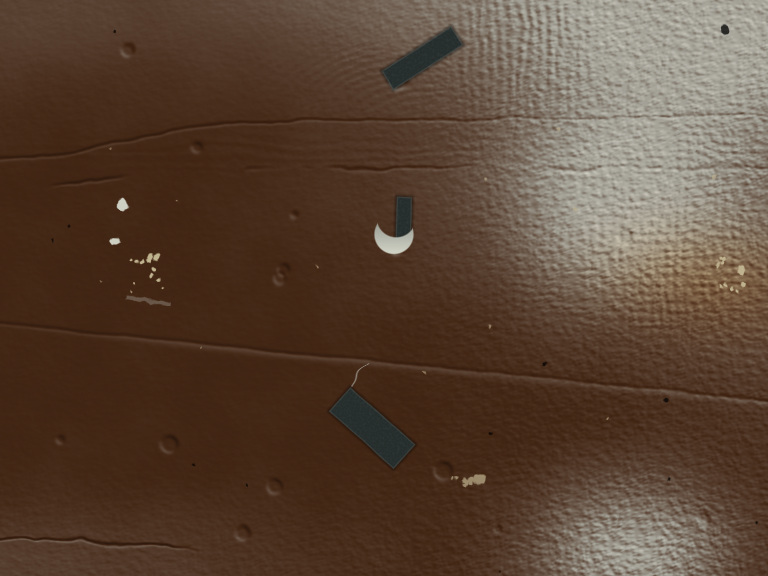
Reproduce this texture procedurally as a WebGL 2 fragment shader.

```glsl
#version 300 es
precision highp float;
// Glossy brown painted planks with window glare, brush relief, paint flecks and strips of dark tape.
uniform vec2 u_resolution;
out vec4 fragColor;

const vec3 DARK = vec3(0.26, 0.148, 0.078);
const vec3 BROWN = vec3(0.36, 0.27, 0.21);
const vec3 TAUPE = vec3(0.49, 0.44, 0.39);
const vec3 PALE = vec3(0.63, 0.62, 0.58);
const vec3 TAPE = vec3(0.15, 0.18, 0.175);
const vec3 CHALK = vec3(0.80, 0.81, 0.76);
const vec2 LIGHT = vec2(0.6, 0.8);

vec2 hash2(vec2 c) {
  return fract(sin(vec2(dot(c, vec2(127.1, 311.7)), dot(c, vec2(269.5, 183.3)))) * 43758.5);
}

// Distance to the nearest scattered cell point.
float cell(vec2 p) {
  vec2 id = floor(p);
  float d = 2.0;
  for (int y = -1; y <= 1; y++)
    for (int x = -1; x <= 1; x++) {
      vec2 c = id + vec2(x, y);
      d = min(d, length(c + hash2(c) - p));
    }
  return d;
}

// Layered, rotated sines in about -1..1.
float waves(vec2 p) {
  float sum = 0.0, amp = 0.5;
  for (int i = 0; i < 4; i++) {
    p = mat2(0.8, 0.6, -0.6, 0.8) * p * 1.8 + 1.7;
    sum += amp * sin(p.x + 1.3 * sin(p.y));
    amp *= 0.6;
  }
  return sum;
}

float blob(vec2 p, vec2 c, vec2 r) {
  vec2 d = (p - c) / r;
  return exp(-dot(d, d));
}

float fill(float d, float aa) { return smoothstep(aa, -aa, d); }

float strip(vec2 p, vec2 c, vec2 halfSize, float angle) {
  vec2 d = p - c;
  float s = sin(angle), k = cos(angle);
  d = abs(vec2(k * d.x + s * d.y, k * d.y - s * d.x)) - halfSize;
  return length(max(d, 0.0)) + min(max(d.x, d.y), 0.0);
}

float specks(vec2 p, vec2 c, vec2 spread, float size, float seed, float aa) {
  float m = 0.0;
  for (int i = 0; i < 12; i++) {
    vec2 r = hash2(vec2(i, seed));
    m = max(m, fill(length(p - c - (r - 0.5) * spread) - size * (0.25 + r.x * r.y), aa));
  }
  return m;
}

// Paint surface: droplets, combed ridges, woven marks and long grain.
float height(vec2 p) {
  vec2 q = p + 0.007 * vec2(waves(p * 9.0), waves(p.yx * 8.0 + 3.0));
  float rough = 0.16 + 0.5 * smoothstep(0.45, 1.1, p.x) + 0.2 * smoothstep(0.25, 0.0, p.y);
  float drops = smoothstep(0.6, 0.0, cell(q * vec2(48.0, 68.0)))
              + 0.6 * smoothstep(0.6, 0.0, cell(q * vec2(95.0, 150.0) + 7.0));
  float comb = sin(q.x * 370.0 + 2.0 * waves(p * 14.0)) * blob(p, vec2(0.92, 0.93), vec2(0.13, 0.13));
  float arcs = sin(length((q - vec2(0.76, 0.76)) * vec2(0.7, 1.2)) * 430.0) * blob(p, vec2(0.61, 0.85), vec2(0.17, 0.06));
  float weave = (sin(q.x * 385.0) + sin(q.y * 410.0)) * blob(p, vec2(1.15, 0.56), vec2(0.24, 0.17));
  float grain = sin(q.y * 330.0 + 4.0 * waves(p * vec2(3.0, 20.0))) * blob(p, vec2(0.6, 0.735), vec2(0.6, 0.035));
  return rough * drops + 0.32 * comb + 0.22 * arcs + 0.16 * weave + 0.16 * grain;
}

float glare(vec2 p) {
  float g = 1.25 * blob(p, vec2(1.27, 1.0), vec2(0.42, 0.22));
  g += 1.0 * blob(p, vec2(1.07, 0.64), vec2(0.19, 0.19));
  g += 0.45 * blob(p, vec2(1.33, 0.58), vec2(0.18, 0.28));
  g += 0.95 * blob(p, vec2(1.10, 0.04), vec2(0.18, 0.13));
  g += 0.42 * blob(p, vec2(0.65, 1.02), vec2(0.38, 0.15));
  g += 0.28 * blob(p, vec2(0.0, 1.0), vec2(0.3, 0.15));
  g += 0.25 * blob(p, vec2(0.0), vec2(0.6, 0.12));
  return min(g + 0.17 * blob(p, vec2(0.8, 0.68), vec2(0.3, 0.2)), 1.08);
}

// Dark groove with a lit lip beneath it.
float groove(float d, float w) {
  return 0.6 * exp(-pow((d + 1.6 * w) / w, 2.0)) - exp(-pow(d / w, 2.0));
}

vec3 ramp(float t) {
  vec3 c = mix(DARK, BROWN, clamp(t * 3.0, 0.0, 1.0));
  c = mix(c, TAUPE, clamp(t * 3.0 - 1.0, 0.0, 1.0));
  c = mix(c, PALE, clamp(t * 3.0 - 2.0, 0.0, 1.0));
  return c * (1.0 + clamp(t, -0.5, 0.0)) + 0.3 * clamp(t - 1.0, 0.0, 0.8);
}

void main() {
  vec2 p = gl_FragCoord.xy / u_resolution.y;
  float aa = 1.0 / u_resolution.y;
  float wob = waves(p * 14.0);

  // Glare broken up by the slope of the paint
  float g = glare(p);
  float slope = height(p - LIGHT * 0.0025) - height(p + LIGHT * 0.0025);
  float tone = g + 0.025 * wob + slope * (0.13 + 0.38 * min(g, 0.8));

  // Plank seams and cracks
  float broken = smoothstep(-0.3, 0.4, waves(vec2(p.x * 9.0, 2.0)));
  float rise = smoothstep(0.0, 0.45, p.x);
  tone += 0.28 * groove(p.y - 0.725 - 0.06 * rise - 0.012 * p.x - 0.004 * wob, 0.0026);
  tone += 0.3 * broken * groove(p.y - 0.68 - 0.03 * rise - 0.006 * wob, 0.003);
  float seam = p.y - 0.44 + 0.1 * p.x - 0.002 * wob;
  tone += 0.22 * groove(seam, 0.003) + 0.16 * rise * exp(-pow((seam + 0.007) / 0.006, 2.0));
  tone += 0.5 * groove(p.y - 0.062 + 0.12 * p.x * p.x - 0.008 * wob, 0.0025) * smoothstep(0.36, 0.28, p.x);

  // Scattered round dings
  for (int i = 0; i < 16; i++) {
    vec2 r = hash2(vec2(i, 4.0));
    vec2 d = p - vec2(0.1, 0.05) - r * vec2(1.15, 0.9);
    float size = 0.004 + 0.011 * fract(r.x * 17.0);
    float rim = exp(-pow((length(d) - size * (1.0 + 0.35 * wob)) / 0.004, 2.0));
    tone -= 0.4 * rim * dot(d, LIGHT) / (length(d) + 0.002);
  }
  vec3 col = ramp(tone);
  col = mix(col, col * vec3(1.04, 0.91, 0.74), blob(p, vec2(1.25, 0.5), vec2(0.2, 0.1)));

  // Paint flecks, pits and scrapes
  vec2 q = p + 0.003 * vec2(waves(p * 70.0), waves(p.yx * 80.0));
  float fleck = specks(q, vec2(0.25, 0.525), vec2(0.07, 0.06), 0.006, 1.0, aa);
  fleck = max(fleck, specks(q, vec2(1.265, 0.52), vec2(0.05, 0.08), 0.008, 2.0, aa));
  fleck = max(fleck, 0.6 * specks(q, vec2(0.67, 0.4), vec2(1.2, 0.8), 0.004, 3.0, aa));
  fleck = max(fleck, 0.7 * specks(q, vec2(0.81, 0.163), vec2(0.05, 0.014), 0.008, 6.0, aa));
  col = mix(col, vec3(0.75, 0.7, 0.56), fleck);
  float splash = min(length(q - vec2(0.213, 0.644)) - 0.011, length(q - vec2(0.2, 0.582)) - 0.007);
  col = mix(col, CHALK, fill(splash, aa));
  col = mix(col, TAUPE, 0.65 * fill(strip(q, vec2(0.257, 0.478), vec2(0.04, 0.004), -0.15), aa));
  col *= 1.0 - 0.75 * specks(q, vec2(0.7, 0.5), vec2(1.3, 1.0), 0.007, 5.0, aa);

  // Tape strips with soft shadows and worn edges
  vec2 t = p + 0.0008 * wob;
  float tape = min(strip(t, vec2(0.733, 0.899), vec2(0.071, 0.019), 0.57),
                   strip(t, vec2(0.646, 0.257), vec2(0.075, 0.028), -0.73));
  tape = min(tape, strip(t, vec2(0.701, 0.622), vec2(0.013, 0.036), -0.03));
  col *= 1.0 - 0.35 * smoothstep(0.007, 0.0, tape);
  vec3 cloth = TAPE * (0.95 + 0.2 * cell(p * 230.0)) + 0.1 * smoothstep(-0.003, 0.0, tape);
  col = mix(col, cloth, fill(tape, aa));

  // Curled pale backing and a loose thread
  float curl = max(length(p - vec2(0.684, 0.593)) - 0.034, 0.034 - length(p - vec2(0.688, 0.622)));
  col = mix(col, CHALK * (0.82 + 5.0 * (0.6 - p.y)), fill(curl, aa));
  float s = clamp((p.y - 0.33) / 0.038, 0.0, 1.0);
  float thread = length(p - vec2(0.611 + 0.03 * s * s + 0.004 * sin(s * 6.0), 0.33 + 0.038 * s));
  col = mix(col, PALE, 0.8 * fill(thread - 0.0012, aa));
  fragColor = vec4(col, 1.0);
}
```
